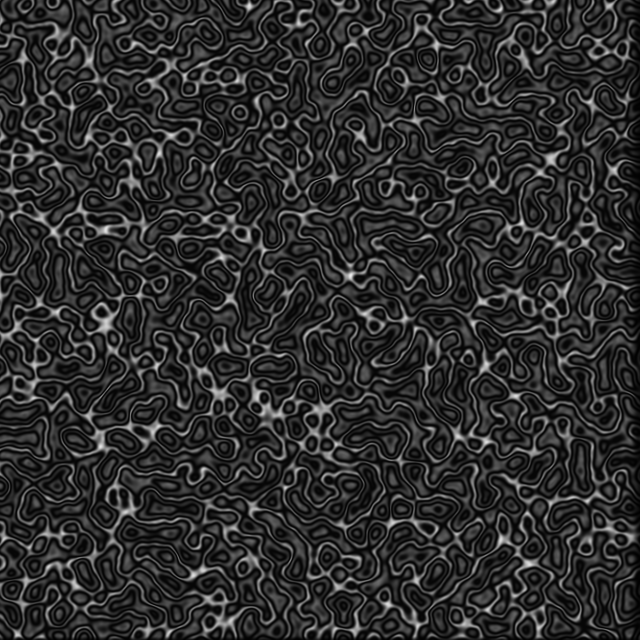
Write a WebGL 2 fragment shader that draws this texture.

```glsl
#version 300 es
precision highp float;
// Dark rippled relief: nested grey contour rings of gradient noise.

uniform vec2 u_resolution;
out vec4 fragColor;

const float CELLS = 27.0;            // noise cells across the canvas
const float DETAIL = 0.13;           // weight of the finer octave
const float BAND_PERIOD = 0.24;      // noise height from one ridge to the next
const float BLACK_LEVEL = 0.022;
const float INNER_RIDGE = 0.19;      // brightness of the inner rings
const float MAIN_RIDGE = 0.24;       // extra brightness of the zero contour
const float MAIN_WIDTH = 0.13;       // height range of the extra brightness
const vec2 FLAT_STEEP = vec2(1.55, 0.72); // gain on flat and steep ground
const float MOTTLE_SCALE = 3.3;
const float MOTTLE = 0.55;
const vec2 LIGHT = vec2(-0.12, 0.16);
const vec2 EDGE_FADE = vec2(0.018, 0.007); // dark rim at right and bottom
const float TAU = 6.28319;
const float PI = 3.14159;

float hash(vec2 p) {
    vec3 q = fract(p.xyx * vec3(0.1031, 0.1030, 0.0973));
    q += dot(q, q.yzx + 33.33);
    return fract((q.x + q.y) * q.z);
}

vec2 gradientAt(vec2 corner) {
    float angle = TAU * hash(corner);
    return vec2(cos(angle), sin(angle));
}

// Gradient noise: x is the height, yz its slope.
vec3 gradientNoise(vec2 p) {
    vec2 i = floor(p);
    vec2 f = p - i;
    vec2 u = f * f * f * (f * (f * 6.0 - 15.0) + 10.0);
    vec2 du = 30.0 * f * f * (f * (f - 2.0) + 1.0);
    vec2 e = vec2(1.0, 0.0);

    vec2 ga = gradientAt(i);
    vec2 gb = gradientAt(i + e.xy);
    vec2 gc = gradientAt(i + e.yx);
    vec2 gd = gradientAt(i + e.xx);
    float a = dot(ga, f);
    float b = dot(gb, f - e.xy);
    float c = dot(gc, f - e.yx);
    float d = dot(gd, f - e.xx);

    float twist = a - b - c + d;
    float height = mix(mix(a, b, u.x), mix(c, d, u.x), u.y);
    vec2 slope = mix(mix(ga, gb, u.x), mix(gc, gd, u.x), u.y)
               + du * (u.yx * twist + vec2(b, c) - a);
    return vec3(height, slope);
}

// Ridges at every band period, strongest along the zero contour.
float ridges(float height) {
    float wave = cos(PI * height / BAND_PERIOD);
    float h = height / MAIN_WIDTH;
    return wave * wave * (INNER_RIDGE + MAIN_RIDGE * exp(-h * h));
}

void main() {
    vec2 canvas = gl_FragCoord.xy / u_resolution;
    vec2 p = CELLS * gl_FragCoord.xy / u_resolution.y + 40.0;

    // Height field and its slope
    vec3 field = gradientNoise(p);
    vec3 fine = gradientNoise(p * 2.0 + 17.3);
    field += DETAIL * vec3(fine.x, 2.0 * fine.yz);

    // Flat ground is brighter, with uneven tone and a faint side light
    float steepness = smoothstep(0.15, 1.5, length(field.yz));
    float gain = mix(FLAT_STEEP.x, FLAT_STEEP.y, steepness);
    gain *= 1.0 + MOTTLE * gradientNoise(p * MOTTLE_SCALE + 91.7).x;
    gain *= 1.0 + dot(field.yz, LIGHT);

    float grey = BLACK_LEVEL + gain * ridges(field.x);

    // Soft dark rim
    vec2 rim = smoothstep(vec2(0.0), EDGE_FADE, vec2(1.0 - canvas.x, canvas.y));
    grey *= mix(0.25, 1.0, rim.x * rim.y);

    fragColor = vec4(vec3(grey), 1.0);
}
```
